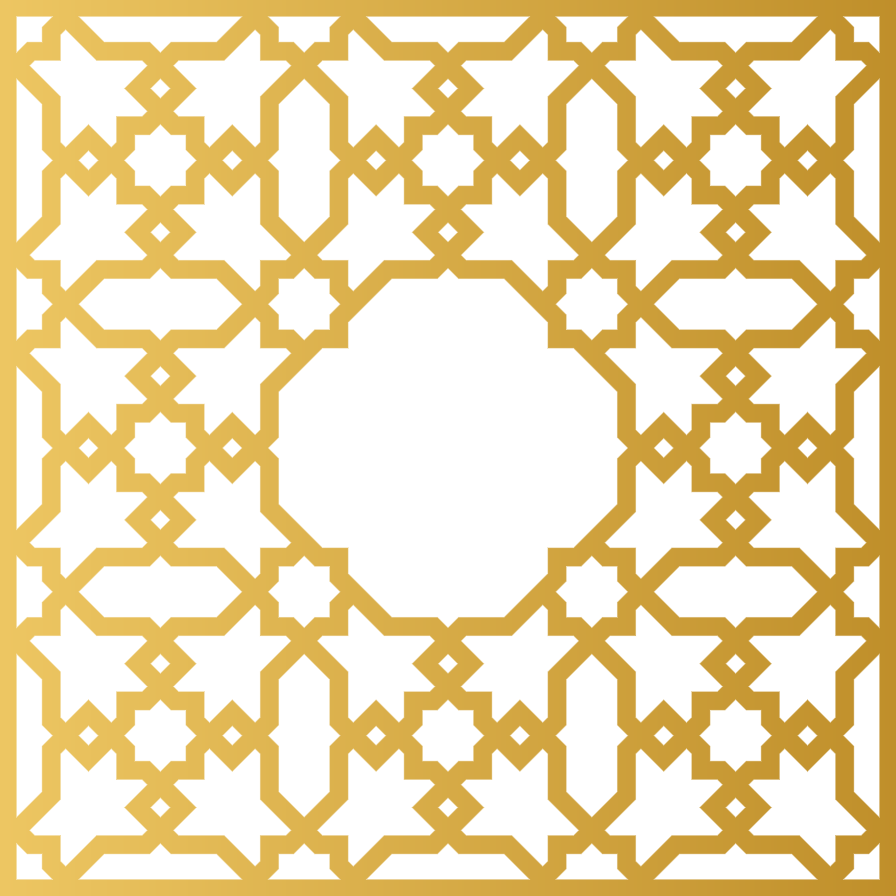
Give the GLSL for this pattern, as a three.js fragment shader.

```glsl
varying vec2 vUv;

// Lengths are in half tiles, except HALF_TILE and EDGE, which are in canvas units
#define HALF_TILE 0.1605
#define SQUARE 0.2414
#define DIAMOND 0.3414
#define STROKE 0.0645
#define EDGE 0.001
#define GOLD_LIGHT vec3(0.93, 0.777, 0.385)
#define GOLD_DARK vec3(0.75, 0.56, 0.165)
#define PAPER vec3(1.0)

float boxField(vec2 p, float halfSide) {
  p = abs(p);
  return max(p.x, p.y) - halfSide;
}

float diamondField(vec2 p, float radius) {
  p = abs(p);
  return (p.x + p.y - radius) * 0.70711;
}

// Eight-pointed star: a square joined with a diamond
float starField(vec2 p) {
  return min(boxField(p, SQUARE), diamondField(p, DIAMOND));
}

// Long hexagon with a pointed notch in the middle of each long side
float hexagonField(vec2 p) {
  float hexagon = max(abs(p.x) - SQUARE, diamondField(p, 1.0 - DIAMOND));
  return min(hexagon, diamondField(p, DIAMOND));
}

// Sorting the mirrored axes folds the plane into one eighth
vec2 foldEighth(vec2 p) {
  p = abs(p);
  return vec2(max(p.x, p.y), min(p.x, p.y));
}

float latticeField(vec2 p) {
  vec2 f = foldEighth(mod(p + 1.0, 2.0) - 1.0);
  float line = abs(starField(f));
  line = min(line, abs(starField(f - 1.0)));
  line = min(line, abs(diamondField(f - vec2(0.5, 0.0), 0.5 - DIAMOND)));
  line = min(line, abs(hexagonField(f - vec2(1.0, 0.0))));
  return line - STROKE;
}

// Central opening, with the four neighbouring star corners left standing
float openingField(vec2 p) {
  vec2 f = foldEighth(p);
  float octagon = max(f.x - 1.0 - SQUARE, diamondField(f, 2.0 - DIAMOND));
  float notch = diamondField(f - vec2(1.0, 0.0), DIAMOND);
  float opening = min(octagon, notch) + STROKE;
  return max(opening, -boxField(f - 1.0, SQUARE + STROKE));
}

void main() {
  vec2 p = (vUv - 0.5) / HALF_TILE;

  // Lattice with its opening, inside a plain frame
  float metal = max(latticeField(p), -openingField(p));
  metal = min(metal, -boxField(p, 3.0));

  // Gold sheen from left to right
  vec3 gold = mix(GOLD_LIGHT, GOLD_DARK, vUv.x);
  float coverage = 1.0 - smoothstep(-EDGE, EDGE, metal * HALF_TILE);
  gl_FragColor = vec4(mix(PAPER, gold, coverage), 1.0);
}
```
